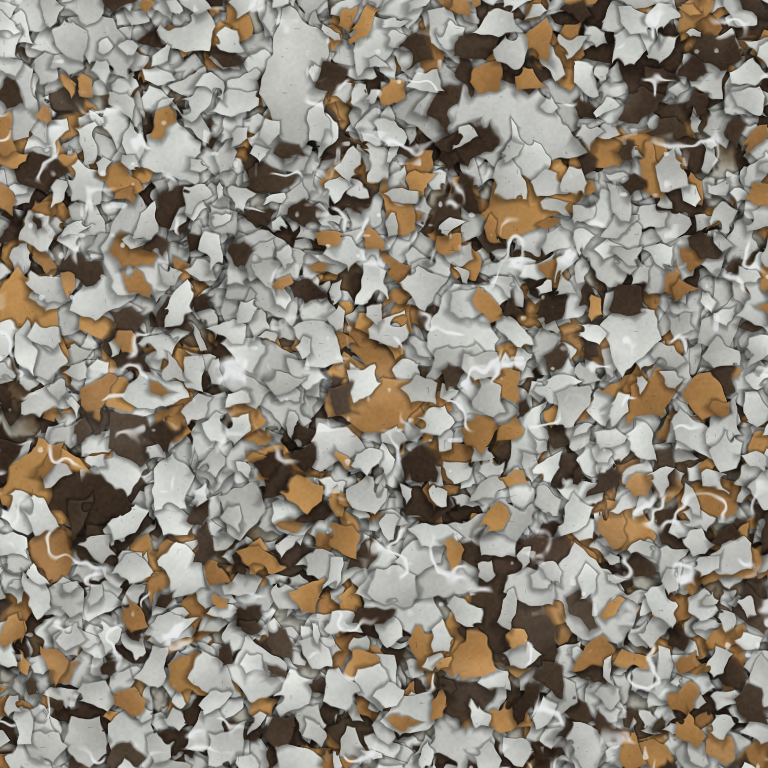
Give the GLSL for this texture, as a Shadertoy shader.

```glsl
// Decorative chip flooring: ragged white, tan and dark brown flakes in glossy resin.
// Layers of jittered grids are painted bottom to top; each cell may hold one warped
// polygon with a bite, a soft contact shadow and a slight tilt. Wet glints go on top.
#define LAYERS 9
#define SIDES 5
#define WHITE_SHARE 0.66
#define TAN_SHARE 0.19
#define PRESENCE 0.72
#define EDGE 0.0013
#define SHADOW 0.36
#define RAGGED 0.017
#define GLOSS 0.85
#define TAU 6.28319

float hash(vec2 p) {
    vec3 q = fract(vec3(p.xyx) * 0.1031);
    q += dot(q, q.yzx + 33.33);
    return fract((q.x + q.y) * q.z);
}

vec4 hash4(vec2 p) {
    return vec4(hash(p), hash(p + 37.2), hash(p + 71.7), hash(p + 113.4));
}

float noise(vec2 p) {
    vec2 i = floor(p), f = fract(p);
    f = f * f * (3.0 - 2.0 * f);
    return mix(mix(hash(i), hash(i + vec2(1, 0)), f.x),
               mix(hash(i + vec2(0, 1)), hash(i + vec2(1, 1)), f.x), f.y);
}

vec2 direction(float a) { return vec2(cos(a), sin(a)); }

// Shifts the plane so that straight flake sides become torn
vec2 tear(vec2 p, float seed) {
    vec2 o = vec2(seed * 17.3, seed * 9.1) + 20.0;
    vec2 broad = vec2(noise(p * 32.0 + o), noise(p * 32.0 + o + 57.0)) - 0.5;
    vec2 fine = vec2(noise(p * 95.0 + o), noise(p * 95.0 + o + 83.0)) - 0.5;
    return p + RAGGED * (broad + 0.32 * fine);
}

// Signed distance to an irregular polygon, negative inside
float flakeDistance(vec2 p, float radius, vec2 seed) {
    float spin = TAU * hash(seed + 5.5);
    vec2 axis = direction(spin);
    vec2 q = vec2(dot(p, axis) * 0.82, dot(p, vec2(-axis.y, axis.x)) * 1.2);
    float d = length(p) - 1.0;
    for (int i = 0; i < SIDES; i++) {
        float k = float(i);
        float a = (k + 0.65 * hash(seed + k * 3.1)) * TAU / float(SIDES);
        float reach = radius * mix(0.55, 1.0, hash(seed + k * 5.3 + 11.0));
        d = max(d, dot(q, direction(a)) - reach);
    }
    float bite = radius * 0.5 * hash(seed + 91.0);
    return max(d, bite - length(q - radius * 0.95 * direction(spin * 3.0)));
}

vec3 flakeColour(float kind, float tone) {
    vec3 white = mix(vec3(0.68, 0.68, 0.66), vec3(0.80, 0.81, 0.79), tone);
    vec3 tan_ = mix(vec3(0.55, 0.40, 0.24), vec3(0.70, 0.53, 0.32), tone);
    vec3 dark = mix(vec3(0.20, 0.155, 0.12), vec3(0.27, 0.22, 0.175), tone);
    return kind < WHITE_SHARE ? white : kind < WHITE_SHARE + TAN_SHARE ? tan_ : dark;
}

// Thin bright curls, kept only in scattered patches
float glints(vec2 p) {
    float n = noise(p * 24.0 + 3.0) + 0.3 * noise(p * 70.0);
    float curl = 1.0 - smoothstep(0.01, 0.09, abs(n - 0.66));
    float patches = smoothstep(0.62, 0.82, noise(p * 27.0 + 41.0));
    float dots = smoothstep(0.84, 0.96, noise(p * 75.0 + 9.0)) * smoothstep(0.5, 0.75, noise(p * 13.0 + 77.0));
    return max(curl * patches, 0.8 * dots);
}

void mainImage(out vec4 fragColor, in vec2 fragCoord) {
    vec2 uv = fragCoord / iResolution.y;
    float cells[LAYERS] = float[LAYERS](14.0, 20.0, 11.0, 24.0, 15.0, 27.0, 9.0, 18.0, 26.0);

    // Resin bed
    vec3 col = mix(vec3(0.36, 0.29, 0.21), vec3(0.64, 0.63, 0.58), smoothstep(0.3, 0.6, noise(uv * 20.0)));

    for (int layer = 0; layer < LAYERS; layer++) {
        float level = float(layer), count = cells[layer];
        vec2 p = tear(uv, level) * count + level * 0.37;
        vec2 cell = floor(p);
        float presence = PRESENCE * (layer > 5 ? 0.68 : 1.0);
        for (int j = 0; j < 9; j++) {
            vec2 id = cell + vec2(j % 3, j / 3) - 1.0;
            vec2 seed = id + 40.0 + level * 61.0;
            vec4 rnd = hash4(seed);
            vec2 q = p - id - mix(vec2(0.1), vec2(0.9), rnd.xy);
            if (rnd.z > presence || dot(q, q) > 1.25) continue;

            float radius = mix(0.25, 0.66, rnd.w);
            float d = flakeDistance(q, radius, seed) / count;

            // Contact shadow, wider on the lower left
            float away = dot(q, vec2(-0.6, -0.8)) / (length(q) + 0.01);
            float width = mix(0.004, 0.011, 0.5 + 0.5 * away);
            col *= 1.0 - SHADOW * (1.0 - smoothstep(0.0, width, d));

            // Tilted face with a faintly lit rim
            vec4 look = hash4(seed + 200.0);
            vec3 face = flakeColour(look.x, look.y);
            face *= 1.0 + 0.09 * dot(q, direction(TAU * look.z)) / radius;
            face += 0.035 * smoothstep(-0.004, 0.0, d) * -away;
            col = mix(col, face, 1.0 - smoothstep(-EDGE, EDGE, d));
        }
    }

    // Surface mottling, pinholes and wet gloss
    col *= 0.97 + 0.06 * noise(uv * 45.0 + 8.0);
    col += 0.035 * (noise(uv * 260.0) - 0.5);
    col *= 1.0 - 0.16 * smoothstep(0.92, 0.99, noise(uv * 190.0 + 31.0));
    col += 0.06 * smoothstep(0.6, 0.9, noise(uv * 16.0 + 63.0));
    col = mix(col, vec3(0.93, 0.94, 0.94), GLOSS * glints(uv));
    fragColor = vec4(clamp(col, 0.0, 1.0), 1.0);
}
```
